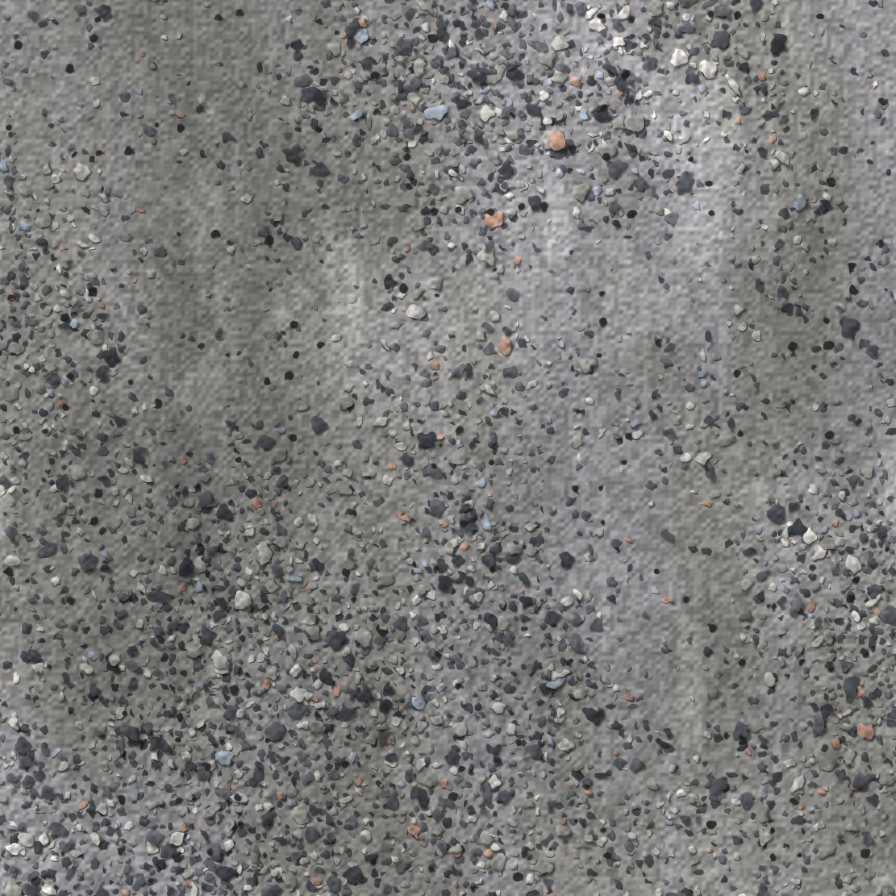
This texture is drawn by a three.js fragment shader. Its source:

```glsl
#define STONE_SCALE 50.0
#define PEBBLE_SCALE 92.0
#define GRIT_SCALE 215.0
#define PIT_SCALE 32.0
#define STONE_DENSITY 0.46
#define GRIT_CONTRAST 0.42
#define RELIEF 0.30
#define SHADOW 0.48
#define STAIN_CONTRAST 0.42
#define MORTAR vec3(0.545, 0.543, 0.528)
#define LIGHT_DIR vec2(-0.55, 0.83)

varying vec2 vUv;

float hash(vec2 p) {
  return fract(sin(dot(p, vec2(127.1, 311.7))) * 43758.5453);
}

float noise(vec2 p) {
  vec2 i = floor(p);
  vec2 f = fract(p);
  f = f * f * (3.0 - 2.0 * f);
  float low = mix(hash(i), hash(i + vec2(1.0, 0.0)), f.x);
  float high = mix(hash(i + vec2(0.0, 1.0)), hash(i + 1.0), f.x);
  return mix(low, high, f.y);
}

float fbm(vec2 p) {
  float sum = 0.0;
  float amplitude = 0.533;
  for (int i = 0; i < 4; i++) {
    sum += amplitude * noise(p);
    p = p * 2.07 + vec2(13.7, 5.3);
    amplitude *= 0.5;
  }
  return sum;
}

// Sand height: two sizes of grain
float grit(vec2 uv) {
  return 0.62 * noise(uv * GRIT_SCALE) + 0.38 * noise(uv * GRIT_SCALE * 0.53 + 41.0);
}

// Mostly dark slate, some grey and pale, a few pink or bluish
vec3 stoneColor(float kind, float shade) {
  vec3 color = mix(vec3(0.22, 0.23, 0.25), vec3(0.39, 0.40, 0.42), shade);
  color = mix(color, vec3(0.50, 0.50, 0.48) + 0.1 * shade, step(0.54, kind));
  color = mix(color, vec3(0.67, 0.66, 0.64) + 0.08 * shade, step(0.77, kind));
  color = mix(color, vec3(0.58, 0.62, 0.67), step(0.93, kind));
  return mix(color, vec3(0.66, 0.53, 0.47), step(0.96, kind));
}

// Angular flattened grain, negative inside
float grainDistance(vec2 offset, float angle, float aspect, float radius) {
  float c = cos(angle);
  float s = sin(angle);
  vec2 q = abs(mat2(c, -s, s, c) * offset) * vec2(aspect, 1.0 / aspect);
  return max(length(q), 0.82 * q.x + 0.72 * q.y) - radius;
}

// Scatters lit grains with shadows over the surface
vec3 addStones(vec3 surface, vec2 uv, float scale, float density) {
  vec2 p = uv * scale;
  p += 0.4 * (vec2(noise(p * 2.4), noise(p * 2.4 + 17.0)) - 0.5);
  vec2 cell = floor(p);
  float blur = scale * 0.0014;
  for (int y = -1; y <= 1; y++) {
    for (int x = -1; x <= 1; x++) {
      vec2 id = cell + vec2(float(x), float(y));
      vec2 seed = id + scale;
      vec2 jitter = vec2(hash(seed + 1.3), hash(seed + 7.9)) - 0.5;
      vec2 offset = p - id - 0.5 - 0.8 * jitter;
      float size = hash(seed + 23.1);
      float presence = smoothstep(0.0, 0.12, density - hash(seed + 3.7));
      float radius = mix(0.2, 0.5, size * size) * presence;
      float angle = 6.283 * hash(seed + 11.3);
      float aspect = mix(0.76, 1.0, hash(seed + 19.7));
      float edge = grainDistance(offset, angle, aspect, radius);
      float shadowEdge = grainDistance(offset + 0.15 * LIGHT_DIR, angle, aspect, radius);
      float shadow = presence * (1.0 - smoothstep(-0.1, 0.15, shadowEdge));
      float cover = presence * (1.0 - smoothstep(-blur, blur, edge));
      float lit = 1.0 + 0.4 * dot(offset, LIGHT_DIR);
      vec3 color = stoneColor(hash(seed + 31.9), hash(seed + 37.3)) * lit;
      surface = mix(surface * (1.0 - SHADOW * shadow), color, cover);
    }
  }
  return surface;
}

// Sparse air holes
float pits(vec2 uv) {
  vec2 p = uv * PIT_SCALE;
  vec2 id = floor(p);
  vec2 center = 0.3 + 0.4 * vec2(hash(id + 2.1), hash(id + 8.6));
  float radius = mix(0.06, 0.17, hash(id + 5.4));
  float wobble = 0.12 * (noise(p * 7.0) - 0.5);
  float hole = 1.0 - smoothstep(-0.05, 0.05, length(fract(p) - center) + wobble - radius);
  return hole * step(0.84, hash(id + 14.2));
}

void main() {
  // Broad weathering and vertical streaks
  float patches = fbm(vUv * vec2(4.2, 3.4) + 3.0) - 0.5;
  float streaks = fbm(vUv * vec2(9.0, 2.6) + 21.0) - 0.5;
  float pale = smoothstep(0.14, 0.30, fbm(vUv * vec2(13.0, 4.5) + 52.0) - 0.5);
  float tone = 1.0 + STAIN_CONTRAST * (patches + streaks) + 0.16 * pale;
  float exposed = fbm(vUv * vec2(4.0, 3.2) + 71.0) - 0.5;
  float density = clamp(STONE_DENSITY + 1.8 * exposed - 0.3 * pale, 0.1, 0.88);

  // Mortar and aggregate
  vec3 tint = mix(vec3(1.0), vec3(0.985, 0.975, 1.02), smoothstep(-0.1, 0.15, streaks));
  vec3 color = addStones(MORTAR * tint, vUv, PEBBLE_SCALE, density + 0.08);
  color = addStones(color, vUv, STONE_SCALE, density * 0.85) * tone;

  // Sand grain, raking light and holes
  float height = grit(vUv);
  float slope = height - grit(vUv + 0.0025 * LIGHT_DIR);
  color *= 1.0 + GRIT_CONTRAST * (height - 0.5) + RELIEF * slope;
  color = mix(color, vec3(0.12), 0.85 * pits(vUv));
  gl_FragColor = vec4(clamp(color, 0.0, 1.0), 1.0);
}
```
